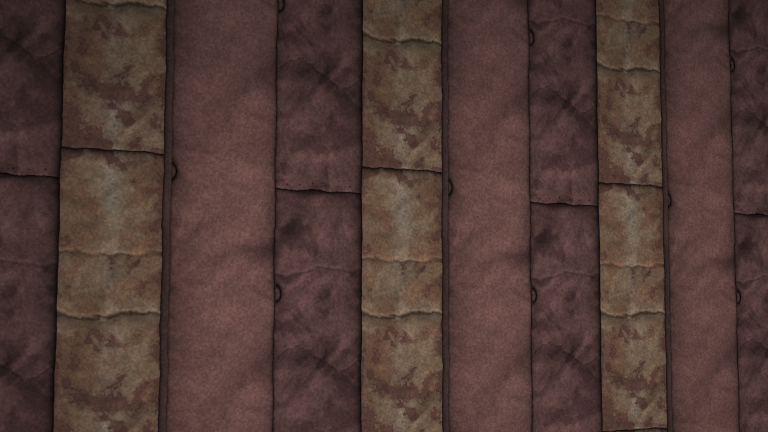
Reproduce this texture procedurally as a Shadertoy shader.

```glsl
// Draws weathered metal cladding: rusty raised straps between dented red-brown sheets, seen at an angle.

const float TAU = 6.28318;

// Perspective of the wall
const float FIRST_STRAP = 0.0775, REPEAT_WIDTH = 0.459, RECESSION = 0.138;
const float KEYSTONE = 0.035, KEYSTONE_X = 0.54, EYE_LEVEL = 0.28, REPEATS_UP = 1.358;

// Centre and half width of each strip, within one repeat
const vec2 STRAP = vec2(0.156);
const vec2 FLANGE = vec2(0.324, 0.013);
const vec2 RED_SHEET = vec2(0.5105, 0.1745);
const float STRAP_SEAM = 0.518, SHEET_SEAM = 0.422;

const vec3 RED = vec3(0.405, 0.287, 0.27);
const vec3 MAROON = vec3(0.335, 0.24, 0.232);
const vec3 SOOT = vec3(0.195, 0.135, 0.135);
const vec3 BROWN = vec3(0.27, 0.2, 0.19);
const vec3 TAN = vec3(0.45, 0.373, 0.305);
const vec3 PALE = vec3(0.53, 0.5, 0.45);
const vec3 OCHRE = vec3(0.405, 0.307, 0.242);
const vec3 RUST = vec3(0.29, 0.203, 0.18);

vec2 hash2(vec2 p) {
  return fract(sin(vec2(dot(p, vec2(127.1, 311.7)), dot(p, vec2(269.5, 183.3)))) * 43758.5);
}

// Signed offset to the closest repeat
float wrap(float x) { return fract(x + 0.5) - 0.5; }

float bell(float x) { return exp(-x * x); }

// Tiling cellular noise: blended value of nearby cells
float cellular(vec2 p, float cells) {
  p *= cells;
  vec2 base = floor(p), f = p - base, sum = vec2(0.0);
  for (int k = 0; k < 9; k++) {
    vec2 o = vec2(k % 3 - 1, k / 3 - 1);
    vec2 r = hash2(mod(base + o, cells) + cells * 1.7);
    vec2 d = o + r - f;
    sum += exp(-7.0 * dot(d, d)) * vec2(fract(r.x * 17.0 + r.y * 31.0), 1.0);
  }
  return sum.x / (sum.y + 1e-6);
}

// Layered cellular noise with sine warping
float mottle(vec2 p, float cells) {
  p += 0.012 * sin(TAU * (p.yx * vec2(5.0, 4.0) + vec2(0.1, 0.6)));
  float sum = 0.0, gain = 0.45;
  for (int i = 0; i < 4; i++) {
    sum += gain * cellular(p, cells);
    gain *= 0.62;
    cells *= 2.0;
  }
  return sum;
}

// Soft hills with a few sharp creases
float dents(vec2 p) {
  p += 0.03 * sin(TAU * (p.yx * vec2(2.0, 3.0)));
  return 0.8 * cellular(p, 5.0) + 0.5 * abs(cellular(p.yx, 8.0) - 0.5) + 0.2 * cellular(p, 17.0);
}

// Thin lit ridge above a shaded hollow
float fold(float d) {
  return 0.22 * bell((d - 0.006) / 0.007) - 0.42 * bell((d + 0.006) / 0.006) - 0.16 * bell((d + 0.02) / 0.02);
}

// Overlapping sheet end: lit rim, shadow below
float seam(float d, float aa) {
  float rim = 0.12 * exp(-abs(d - 0.006) / 0.004);
  float shadow = 0.85 * exp(-abs(d) / 0.008) + 0.1 * exp(-abs(d) / 0.05);
  return 1.0 + mix(rim, -shadow, smoothstep(aa, -aa, d));
}

// Curled edge: dark crescent with a lit lip
float curl(vec2 d) {
  float r = length(d * vec2(1.5, 1.0)) - 0.028;
  float shade = 0.85 * exp(-abs(r) / 0.008) - 0.2 * bell((r + 0.014) / 0.008);
  return 1.0 - shade * smoothstep(-0.004, 0.004, d.x);
}

float stripDistance(float u, vec2 strip) { return abs(wrap(u - strip.x)) - strip.y; }

void mainImage(out vec4 fragColor, in vec2 fragCoord) {
  vec2 p = fragCoord / iResolution.xy;

  // Wall coordinates: one unit per repeat
  float x = KEYSTONE_X + (p.x - KEYSTONE_X) / (1.0 + KEYSTONE * (0.5 - p.y));
  float u = (x - FIRST_STRAP) / (REPEAT_WIDTH - RECESSION * x);
  float scale = REPEATS_UP * (1.0 + RECESSION * u);
  vec2 q = vec2(u, (p.y - EYE_LEVEL) * scale);
  float aa = 0.8 * scale / iResolution.y;

  // Surface detail
  float patches = mottle(q, 7.0);
  float blotches = mottle(q.yx + vec2(0.37, 0.61), 7.0);
  float flakes = mottle(q + vec2(0.23, 0.71), 23.0);
  vec2 tilt = vec2(-0.005, 0.011);
  float relief = dents(q - tilt) - dents(q + tilt);

  // Uneven strip edges and ragged sheet ends
  float nick = 0.012 * (flakes - 0.5);
  float ragged = 0.002 * sin(TAU * 7.0 * u) + nick;
  float edgeU = u + 0.0015 * sin(TAU * (3.0 * q.y + u)) + 0.5 * nick;
  float strapD = stripDistance(edgeU, STRAP);
  float redD = stripDistance(edgeU, RED_SHEET);

  // Dark sheet with soot, creases, holes and an end seam
  float endD = wrap(q.y - SHEET_SEAM) + ragged;
  vec3 sheet = mix(MAROON, SOOT, 0.6 * smoothstep(0.47, 0.7, blotches));
  sheet *= (0.85 + 0.3 * flakes) * (1.0 + 0.95 * relief);
  float bend = 0.015 * sin(TAU * 3.0 * u) + 0.08 * (patches - 0.5);
  sheet *= 1.0 + 0.4 * fold(wrap(q.y - 0.14) + bend) + 0.4 * fold(wrap(q.y + 0.17) - 1.6 * bend);
  vec2 hole = vec2(wrap(u * 22.0) / 22.0, endD - 0.02);
  sheet *= 1.0 - 0.5 * smoothstep(0.003 + aa, 0.003 - aa, length(hole));
  sheet *= seam(endD, aa) * curl(vec2(wrap(u - 0.69), wrap(q.y - 0.06)));

  // Red sheet, more dented along its edges
  float redEdge = exp(min(redD, 0.0) / 0.05);
  vec3 red = RED * (0.86 + 0.14 * patches + 0.12 * flakes) * (1.0 + (0.5 + 0.8 * redEdge) * relief);
  red *= (1.0 - 0.15 * redEdge) * curl(vec2(wrap(u - 0.335), wrap(q.y - 0.46)));

  // Strap: faded paint, pale streak and flaking rust
  endD = wrap(q.y - STRAP_SEAM) + ragged;
  float streak = bell(wrap(u - STRAP.x) / 0.035);
  float bleach = 0.3 + 0.55 * max(bell(wrap(q.y - 0.36) / 0.15), bell(wrap(q.y + 0.36) / 0.06));
  float rustBand = bell(wrap(q.y + 0.26) / 0.07) + 0.5 * bell(wrap(q.y - 0.12) / 0.07);
  float border = exp(min(strapD, 0.0) / 0.015) + 0.8 * exp(-abs(endD - 0.01) / 0.02);
  vec3 strap = mix(TAN, OCHRE, smoothstep(0.4, 0.6, 0.6 * blotches + 0.4 * flakes));
  strap = mix(strap, PALE, streak * bleach * (0.4 + 0.8 * patches));
  float decay = 0.6 * patches + 0.4 * flakes + 0.11 * rustBand + 0.12 * border;
  strap = mix(strap, RUST, 0.4 * smoothstep(0.47, 0.58, decay) + 0.5 * smoothstep(0.585, 0.63, decay));
  float sag = 0.006 * sin(TAU * 3.0 * u + 0.6) + 0.06 * (patches - 0.5);
  float folds = fold(wrap(q.y + 0.012) + sag) + 0.6 * fold(wrap(q.y - 0.193) - sag);
  strap *= (0.82 + 0.36 * flakes) * (1.0 + 0.6 * relief + 0.85 * folds) * seam(endD, aa);

  // Stack the strips with contact shadows
  vec3 color = mix(sheet, red, smoothstep(aa, -aa, redD));
  color *= 1.0 - 0.55 * exp(-abs(redD) / 0.004) - 0.12 * exp(-abs(redD) / 0.03);
  color = mix(color, BROWN * (0.75 + 0.5 * patches), smoothstep(aa, -aa, stripDistance(edgeU, FLANGE)));
  float outside = max(strapD, 0.0);
  float shadowWidth = wrap(edgeU - STRAP.x) < 0.0 ? 0.011 : 0.004;
  color *= 1.0 - 0.75 * exp(-outside / shadowWidth) - 0.15 * exp(-outside / 0.04);
  color = mix(color, strap, smoothstep(aa, -aa, strapD));

  // Fine grain and light falling off to the top and sides
  color *= 0.9 + 0.2 * cellular(q, 150.0);
  color *= mix(1.0, 0.74, smoothstep(0.55, 1.0, p.y));
  color *= mix(0.84, 1.0, smoothstep(0.0, 0.35, p.x)) * mix(1.0, 0.9, smoothstep(0.75, 1.0, p.x));
  fragColor = vec4(color, 1.0);
}
```
